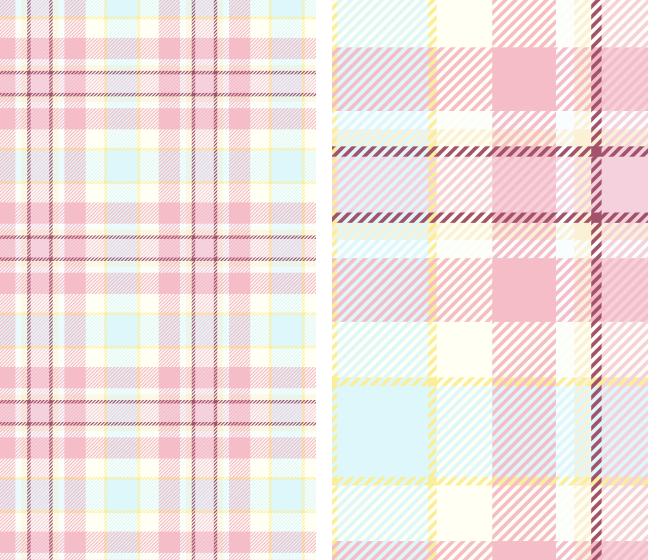
Left: the whole. Right: its middle third, enlarged.
Reproduce this pattern procedurally as a Shadertoy shader.

```glsl
// Pastel tartan: one mirrored sequence of coloured bands serves as both
// warp and weft, and a fine diagonal twill decides which of the two
// threads lies on top.

#define REPEATS_ACROSS 1.92
#define TWILLS_PER_REPEAT 48.0
#define SETT_CENTRE vec2(0.2425, 0.8945)
#define ROSE vec3(0.955, 0.740, 0.785)
#define BLUSH vec3(0.960, 0.820, 0.865)
#define WINE vec3(0.640, 0.320, 0.420)
#define STRAW vec3(0.980, 0.945, 0.840)
#define WHITE vec3(0.980, 0.992, 0.996)
#define CREAM vec3(1.000, 1.000, 0.955)
#define LEMON vec3(0.985, 0.935, 0.600)
#define SKY vec3(0.865, 0.970, 0.985)

// Antialiased step at a band edge
float edge(float at, float d, float pixel) {
    return clamp((d - at) / pixel + 0.5, 0.0, 1.0);
}

// Thread colour at a position in repeats, mirrored about the sett centre
vec3 threadColour(float position, float pixel) {
    float d = abs(fract(position + 0.5) - 0.5);
    vec3 colour = BLUSH;
    colour = mix(colour, WINE,  edge(0.0565, d, pixel));
    colour = mix(colour, STRAW, edge(0.0775, d, pixel));
    colour = mix(colour, WHITE, edge(0.1120, d, pixel));
    colour = mix(colour, ROSE,  edge(0.1490, d, pixel));
    colour = mix(colour, CREAM, edge(0.2780, d, pixel));
    colour = mix(colour, LEMON, edge(0.3905, d, pixel));
    colour = mix(colour, SKY,   edge(0.4080, d, pixel));
    return colour;
}

// Share of warp on top: equal diagonal ribs rising to the right
float twill(vec2 p, float pixel) {
    float rib = abs(fract((p.x - p.y) * TWILLS_PER_REPEAT) - 0.5) - 0.25;
    float ribPixel = pixel * TWILLS_PER_REPEAT * sqrt(2.0);
    return clamp(rib / ribPixel + 0.5, 0.0, 1.0);
}

void mainImage(out vec4 fragColor, in vec2 fragCoord) {
    // Position and pixel size, measured in repeats
    float pixel = REPEATS_ACROSS / iResolution.x;
    vec2 p = fragCoord * pixel - SETT_CENTRE;

    // Weave the vertical and horizontal threads
    vec3 warp = threadColour(p.x, pixel);
    vec3 weft = threadColour(p.y, pixel);
    fragColor = vec4(mix(weft, warp, twill(p, pixel)), 1.0);
}
```
